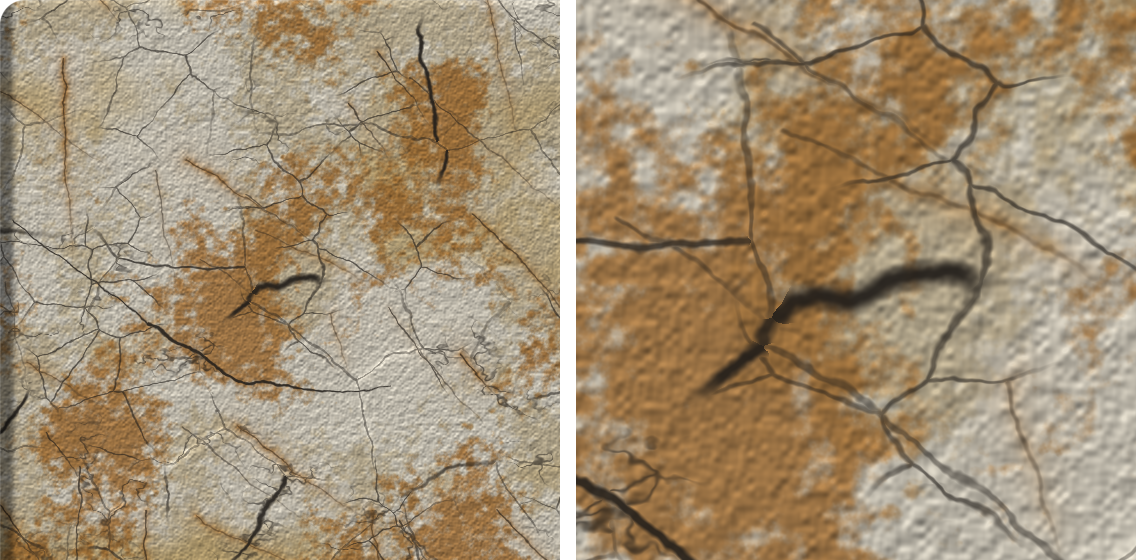
Left, the full canvas; right, a detail of the centre.
A three.js fragment shader for this texture:

```glsl
// Weathered sandstone block: pale gritty plates split by shadowed ledges and
// thin rusty cracks. Warped Voronoi borders give the ledges, random segments
// the cracks, and the slope of layered noise lights the grain.
varying vec2 vUv;

const vec2 LIGHT = vec2(-0.45, 0.89);

float hash(vec2 p) {
  return fract(sin(dot(p, vec2(127.1, 311.7))) * 43758.5453);
}

vec2 hash2(vec2 p) {
  return vec2(hash(p), hash(p + 19.7));
}

float noise(vec2 p) {
  vec2 i = floor(p), f = fract(p);
  f = f * f * (3.0 - 2.0 * f);
  return mix(mix(hash(i), hash(i + vec2(1, 0)), f.x),
             mix(hash(i + vec2(0, 1)), hash(i + vec2(1, 1)), f.x), f.y);
}

float fbm(vec2 p) {
  float sum = 0.0, amp = 0.533;
  for (int i = 0; i < 4; i++) {
    sum += amp * noise(p);
    p = mat2(1.6, 1.2, -1.2, 1.6) * p + 5.3;
    amp *= 0.5;
  }
  return sum;
}

// Bumpy surface: broad dents, pebbly grains and fine grit
float relief(vec2 p) {
  return 0.75 * fbm(p * 24.0) + 0.5 * noise(p * 125.0) + 0.4 * noise(p * 245.0 + 3.0);
}

// x: distance to the plate border, y: how far the sunward neighbour rises
vec2 plates(vec2 q) {
  vec2 cell = floor(q), f = fract(q), nearest = vec2(0.0), home = cell;
  float best = 8.0, border = 8.0, rise = 0.0;
  for (int j = -1; j <= 1; j++) for (int i = -1; i <= 1; i++) {
    vec2 g = vec2(float(i), float(j));
    vec2 r = g + hash2(cell + g) - f;
    if (dot(r, r) < best) { best = dot(r, r); nearest = r; home = cell + g; }
  }
  for (int j = -2; j <= 2; j++) for (int i = -2; i <= 2; i++) {
    vec2 g = vec2(float(i), float(j));
    vec2 r = g + hash2(cell + g) - f, gap = r - nearest;
    if (dot(gap, gap) < 0.0001) continue;
    float d = dot(0.5 * (nearest + r), normalize(gap));
    if (d < border) {
      border = d;
      rise = (hash(cell + g + 4.0) - hash(home + 4.0)) * dot(normalize(gap), LIGHT);
    }
  }
  return vec2(border, rise);
}

// x: distance to segment a-b, y: position along it
vec2 segment(vec2 p, vec2 a, vec2 b) {
  float t = clamp(dot(p - a, b - a) / dot(b - a, b - a), 0.0, 1.0);
  return vec2(length(p - mix(a, b, t)), t);
}

void main() {
  vec2 p = vUv;
  vec2 bend = vec2(fbm(p * 5.0), fbm(p * 5.0 + 7.0)) - 0.5;
  vec2 jag = vec2(fbm(p * 38.0), fbm(p * 38.0 + 9.0)) - 0.5;
  vec2 w = p + 0.03 * bend + 0.013 * jag;

  // Stone colour with yellow wash and rust patches
  float patchy = fbm(p * 6.0 + 2.0), speck = fbm(p * 75.0);
  vec3 col = mix(vec3(0.73, 0.71, 0.66), vec3(0.67, 0.625, 0.525), smoothstep(0.4, 0.65, patchy + 0.5 * (speck - 0.5)));
  float wash = smoothstep(0.5, 0.72, fbm(p * vec2(4.0, 5.0) + 21.0) + 0.1 * p.x - 0.04);
  float rust = smoothstep(0.58, 0.78, fbm(p * 5.0 + 33.0) + 0.35 * (speck - 0.5) + 0.06 * p.x);

  // Ledges: large plates cast shadows, small ones leave hairlines
  vec2 big = plates((w + 0.05 * bend) * vec2(4.2, 5.2) + 3.0);
  vec2 small = plates((w + 0.04 * bend) * vec2(8.0, 10.0) + 40.0);
  float edge = big.x / 4.7, fineEdge = small.x / 9.0;
  float broken = smoothstep(0.32, 0.58, noise(p * 8.0 + 11.0));
  float depth = max(big.y, 0.0);
  float shade = broken * (0.45 + 0.55 * smoothstep(0.0, 0.25, depth))
              * (1.0 - smoothstep(0.0008, 0.0026 + 0.012 * depth, edge));
  float hair = smoothstep(0.5, 0.75, noise(p * 9.0 + 50.0)) * (1.0 - smoothstep(0.0004, 0.0024, fineEdge));
  shade = max(shade, 0.65 * hair);
  float lip = broken * max(-big.y, 0.0) * (1.0 - smoothstep(0.001, 0.012, edge));

  // Flaky wrinkles gathered near the ledges
  float flake = 1.0 - smoothstep(0.0, 0.035, abs(fbm(w * vec2(17.0, 26.0)) - 0.5));
  float flaky = (1.0 - smoothstep(0.005, 0.05, edge)) * smoothstep(0.4, 0.65, noise(p * 6.0 + 70.0));
  shade = max(shade, 0.6 * flake * flaky);

  // Straight cracks: slanting or steep, many stained
  for (int i = 0; i < 34; i++) {
    float k = float(i), h = hash(vec2(k, 5.0));
    float steep = step(0.62, hash(vec2(k, 8.0)));
    float angle = mix(-0.45 - 0.5 * h, -1.3 - 0.4 * h, steep);
    vec2 a = hash2(vec2(k, 3.0)) * vec2(1.1, 1.2) - vec2(0.1, 0.0);
    vec2 s = segment(w, a, a + (0.1 + 0.3 * hash(vec2(k, 13.0))) * vec2(cos(angle), sin(angle)));
    float fade = 1.0 - s.y * s.y, stain = hash(vec2(k, 17.0));
    shade = max(shade, (0.35 + 0.4 * h) * fade * (1.0 - smoothstep(0.0003, 0.0024, s.x)));
    rust = max(rust, stain * fade * (exp(-s.x * 190.0) + 0.3 * exp(-s.x * 45.0)) * (0.5 + speck));
  }

  // Main fault running down to the right, then levelling off
  vec2 upper = segment(w, vec2(0.02, 0.61), vec2(0.27, 0.42));
  vec2 middle = segment(w, vec2(0.27, 0.42), vec2(0.43, 0.31));
  vec2 lower = segment(w, vec2(0.43, 0.31), vec2(0.7, 0.31));
  float fault = min(upper.x + 0.0015, min(middle.x, lower.x + 0.002 * lower.y));
  shade = max(shade, 0.95 * (1.0 - smoothstep(0.0012, 0.0045, fault)));

  // Stain, light the grain and darken the clefts
  col = mix(col, vec3(0.65, 0.55, 0.34), 0.65 * wash);
  col = mix(col, vec3(0.55, 0.35, 0.13), 0.75 * clamp(rust, 0.0, 1.0));
  float slope = relief(p) - relief(p + 0.0028 * LIGHT);
  col *= 1.0 + clamp(0.75 * slope, -0.42, 0.24) + 0.3 * lip;
  col = mix(col, vec3(0.13, 0.115, 0.10), clamp(shade, 0.0, 1.0) * 0.92);

  // Shaded left side, bright top rim and rounded white corner
  float side = 1.0 - smoothstep(0.014, 0.032, p.x + 0.006 * bend.x);
  col = mix(col, col * vec3(0.56, 0.57, 0.59), side);
  col *= 1.0 + 0.12 * smoothstep(0.984, 0.994, p.y);
  float corner = length(max(0.045 - vec2(p.x, 1.0 - p.y), 0.0)) - 0.045;
  gl_FragColor = vec4(mix(col, vec3(1.0), smoothstep(-0.0015, 0.0015, corner)), 1.0);
}
```
